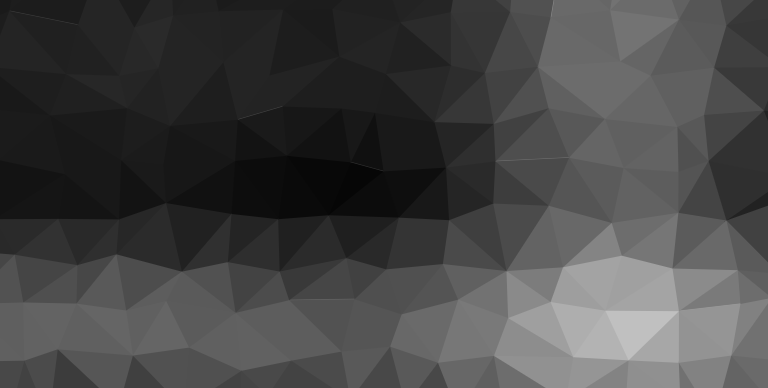
Reproduce this background procedurally as a Shadertoy shader.

```glsl
// Low-poly backdrop in greys: a dark upper left, a pale column on the right
// and a bright band below. A jittered grid is split into triangles along the
// better diagonal; each facet takes the tone of a light field at its centroid.

const vec2 CELL = vec2(0.142, 0.125);      // mesh spacing, in canvas heights
const vec2 MESH_ORIGIN = vec2(0.02, 0.45); // a vertex row lies on the horizon
const vec2 JITTER = vec2(0.58, 0.52);
const float ROW_SHIFT = 0.22;
const float SEAM_CHANCE = 0.022;
const float SEAM_LIGHT = 0.12;

float hash(vec2 p) {
    return fract(sin(dot(p, vec2(127.1, 311.7))) * 43758.5453);
}

float glow(vec2 p, vec2 center, vec2 radius) {
    vec2 d = (p - center) / radius;
    return exp(-dot(d, d));
}

// Smooth brightness of the scene at point p
float lightField(vec2 p) {
    float ground = mix(0.3, 1.0, smoothstep(0.50, 0.43, p.y));
    float band = 0.335 * ground * glow(vec2(0.0, p.y), vec2(0.0, 0.15), vec2(1.0, 0.22));
    float columnLight = mix(0.25, 0.365, smoothstep(0.1, 0.9, p.y));
    float column = columnLight * glow(vec2(p.x, 0.0), vec2(1.61, 0.0), vec2(0.40, 1.0));

    float tone = 0.06 + band + column;
    tone += 0.095 * glow(p, vec2(0.39, 0.87), vec2(0.60, 0.28)); // upper left haze
    tone += 0.120 * glow(p, vec2(1.60, 0.17), vec2(0.20, 0.15)); // bright core
    tone -= 0.065 * glow(p, vec2(0.98, 0.55), vec2(0.32, 0.11)); // dark hollow
    tone -= 0.070 * glow(p, vec2(0.92, 0.23), vec2(0.28, 0.18)); // dip in the band
    tone -= 0.070 * glow(p, vec2(1.95, 0.53), vec2(0.13, 0.11)); // right shadow
    tone -= 0.040 * glow(p, vec2(1.95, 0.20), vec2(0.20, 0.20)); // band fade
    return tone;
}

// Mesh vertex: each row slides a little, then each vertex is jittered
vec2 meshVertex(vec2 id) {
    vec2 offset = vec2(hash(id), hash(id + 57.3)) - 0.5;
    float slide = ROW_SHIFT * (hash(vec2(id.y, 5.1)) - 0.5);
    return MESH_ORIGIN + CELL * (id + JITTER * offset + vec2(slide, 0.0));
}

// Signed distance to the line a-b, positive on its left
float edgeDistance(vec2 p, vec2 a, vec2 b) {
    vec2 e = b - a;
    vec2 d = p - a;
    return (e.x * d.y - e.y * d.x) / length(e);
}

// True when the segment a-c separates the corners b (right) and d (left)
bool splits(vec2 a, vec2 b, vec2 c, vec2 d) {
    return edgeDistance(b, a, c) < 0.0 && edgeDistance(d, a, c) > 0.0;
}

// Facet with counter-clockwise corners: returns (tone * coverage, coverage)
vec2 facet(vec2 p, vec2 a, vec2 b, vec2 c, float seed, float pixel) {
    float firstEdge = edgeDistance(p, a, b);
    float inside = min(firstEdge, min(edgeDistance(p, b, c), edgeDistance(p, c, a)));
    float coverage = clamp(0.5 + inside / pixel, 0.0, 1.0);

    float tone = lightField((a + b + c) / 3.0);
    tone += (seed - 0.5) * (0.02 + 0.09 * tone);

    // A few facets carry a thin pale seam on one edge
    float hasSeam = step(fract(seed * 91.7), SEAM_CHANCE);
    float seam = 1.0 - smoothstep(0.0, 1.2 * pixel, abs(firstEdge));
    tone += SEAM_LIGHT * hasSeam * seam;
    return vec2(max(tone, 0.015), 1.0) * coverage;
}

// Two facets of one mesh cell, cut along its shorter valid diagonal
vec2 cellFacets(vec2 p, vec2 id, float pixel) {
    vec2 a = meshVertex(id);
    vec2 b = meshVertex(id + vec2(1.0, 0.0));
    vec2 c = meshVertex(id + vec2(1.0, 1.0));
    vec2 d = meshVertex(id + vec2(0.0, 1.0));
    float seed1 = hash(id + 13.7);
    float seed2 = hash(id + 71.9);
    bool shorter = distance(a, c) < distance(b, d);
    if (splits(a, b, c, d) && (shorter || !splits(b, c, d, a))) {
        return facet(p, a, b, c, seed1, pixel) + facet(p, c, d, a, seed2, pixel);
    }
    return facet(p, d, a, b, seed1, pixel) + facet(p, b, c, d, seed2, pixel);
}

void mainImage(out vec4 fragColor, in vec2 fragCoord) {
    float pixel = 1.0 / iResolution.y;
    vec2 p = fragCoord * pixel;
    vec2 cell = floor((p - MESH_ORIGIN) / CELL);

    // Gather the facets of the surrounding cells, blended by coverage
    vec2 sum = vec2(0.0);
    for (int j = -1; j <= 1; j++) {
        for (int i = -1; i <= 1; i++) {
            sum += cellFacets(p, cell + vec2(float(i), float(j)), pixel);
        }
    }
    float tone = sum.x / max(sum.y, 0.001);
    fragColor = vec4(vec3(tone), 1.0);
}
```
